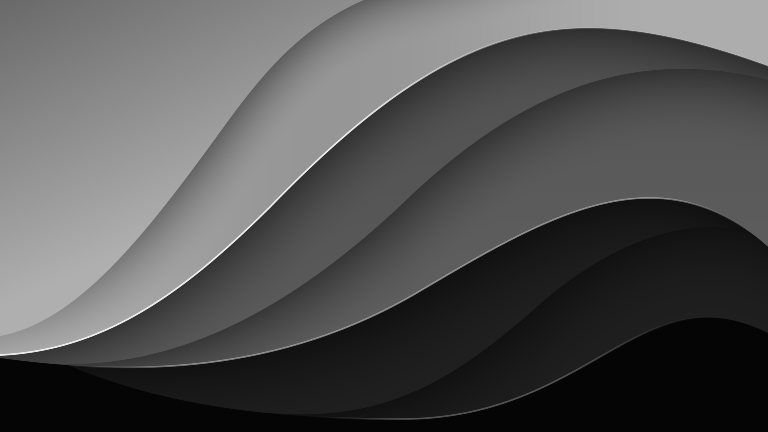
Give the GLSL for this background, as a WebGL 1 fragment shader.

```glsl
precision highp float;
// Overlapping monochrome paper waves with soft shadows and thin lit rims.

uniform vec2 u_resolution;

vec2 bezier(vec2 a, vec2 b, vec2 c, vec2 d, float t) {
  float s = 1.0 - t;
  return s * s * (s * a + 3.0 * t * b) + t * t * (3.0 * s * c + t * d);
}

vec2 bezierTangent(vec2 a, vec2 b, vec2 c, vec2 d, float t) {
  float s = 1.0 - t;
  return s * s * (b - a) + 2.0 * s * t * (c - b) + t * t * (d - c);
}

// Approximate distance below a crest made of two cubics that join at "mid".
float wave(vec2 p, vec2 a, vec2 b, vec2 c, vec2 mid, vec2 e, vec2 f, vec2 g) {
  vec2 p0 = a, p1 = b, p2 = c, p3 = mid;
  if (p.x > mid.x) { p0 = mid; p1 = e; p2 = f; p3 = g; }

  // Bisect for the curve parameter at this column.
  float t = 0.5, stride = 0.25;
  for (int i = 0; i < 16; i++) {
    t += bezier(p0, p1, p2, p3, t).x < p.x ? stride : -stride;
    stride *= 0.5;
  }
  vec2 onCurve = bezier(p0, p1, p2, p3, t);
  vec2 tangent = bezierTangent(p0, p1, p2, p3, t);
  float slope = tangent.y / tangent.x;
  return (p.y - onCurve.y - slope * (p.x - onCurve.x)) / sqrt(1.0 + slope * slope);
}

float cover(float depth, float pixel) {
  return smoothstep(-0.5 * pixel, 0.5 * pixel, depth);
}

// Darkens a sheet just below its upper edge.
float shade(float depth, float strength, float reach) {
  float fade = 1.0 - clamp(depth / reach, 0.0, 1.0);
  return 1.0 - strength * fade * fade;
}

float rim(float depth, float width) {
  return 1.0 - smoothstep(0.3 * width, width, abs(depth));
}

void main() {
  // A 768 by 432 layout grid, with y measured down from the top edge.
  vec2 uv = gl_FragCoord.xy / u_resolution;
  vec2 p = vec2(uv.x, 1.0 - uv.y) * vec2(768.0, 432.0);
  float pixel = 768.0 / u_resolution.x;
  float rimWidth = max(pixel, 1.3);

  // Sheet edges, back to front.
  float silver = wave(p, vec2(0, 336), vec2(75, 322), vec2(140, 242),
    vec2(215, 139), vec2(262, 74), vec2(308, 11), vec2(405, -14));
  float slate = wave(p, vec2(0, 355), vec2(110, 350), vec2(190, 286),
    vec2(270, 207), vec2(455, 16), vec2(568, -6), vec2(768, 66));
  float steel = wave(p, vec2(70, 364), vec2(200, 364), vec2(310, 290),
    vec2(400, 206), vec2(515, 94), vec2(630, 45), vec2(768, 80));
  float coal = wave(p, vec2(0, 358), vec2(150, 379), vec2(290, 368),
    vec2(420, 291), vec2(550, 214), vec2(660, 150), vec2(768, 247));
  float soot = wave(p, vec2(290, 414), vec2(395, 418), vec2(460, 373),
    vec2(530, 313), vec2(600, 248), vec2(690, 206), vec2(768, 238));
  float ink = wave(p, vec2(0, 330), vec2(120, 404), vec2(260, 419),
    vec2(400, 419), vec2(590, 420), vec2(640, 270), vec2(768, 333));

  // Backdrop, brightening toward the lower right.
  float tone = min(0.41 + 0.0009 * p.y + 0.0004 * p.x, 0.685);

  // Pale sheet, brightest at both ends.
  float pale = 0.59 + 0.09 * smoothstep(350.0, 680.0, p.x)
    + 0.12 * (1.0 - smoothstep(0.0, 300.0, p.x));
  float paleShadow = mix(0.18, 0.38, smoothstep(0.0, 220.0, p.x));
  tone = mix(tone, pale * shade(silver, paleShadow, 60.0), cover(silver, pixel));

  // Two mid-grey sheets, the first with a bright rim.
  float grey = 0.31 + 0.00013 * p.y;
  tone = mix(tone, grey * shade(slate, 0.42, 75.0), cover(slate, pixel));
  float glint = mix(0.95, 0.12, smoothstep(330.0, 580.0, p.x));
  tone = mix(tone, 0.95, glint * rim(slate, rimWidth));
  tone = mix(tone, (grey + 0.02) * shade(steel, 0.42, 80.0), cover(steel, pixel));

  // Dark sheets are all held below the coal edge.
  tone = mix(tone, 0.125 * shade(coal, 0.5, 100.0), cover(coal, pixel));
  float sootCover = cover(min(soot, coal), pixel);
  tone = mix(tone, 0.12 * shade(soot, 0.45, 90.0), sootCover);
  tone = mix(tone, 0.018, cover(min(ink, coal), pixel));

  // Fine rims on the dark sheets.
  float coalGlint = 0.6 * smoothstep(60.0, 200.0, p.x) * (1.0 - smoothstep(640.0, 760.0, p.x));
  tone = mix(tone, 0.75, coalGlint * rim(coal, rimWidth));
  float inkGlint = smoothstep(300.0, 430.0, p.x) * (1.0 - smoothstep(540.0, 720.0, p.x));
  tone = mix(tone, 0.4, 0.75 * inkGlint * rim(ink, rimWidth));

  gl_FragColor = vec4(vec3(tone), 1.0);
}
```
